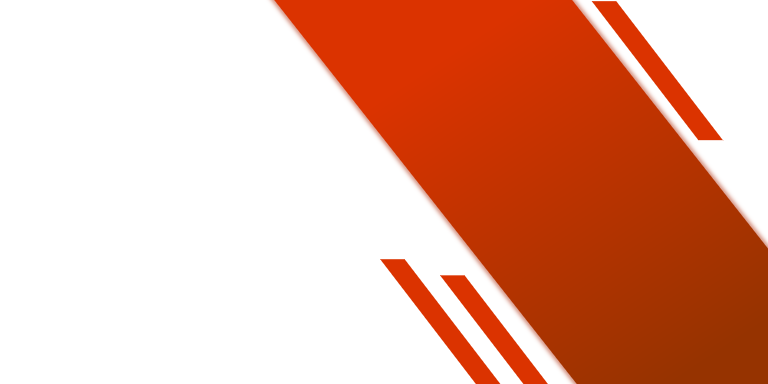
This background is drawn by a Shadertoy shader. Its source:

```glsl
// Slanted red-to-brown band with a soft shadow and three thin stripes on white.

// Lengths are in canvas heights, measured from the top left corner.
const vec3 PAPER = vec3(1.0);
const vec3 BRIGHT_RED = vec3(0.859, 0.2, 0.0);
const vec3 DARK_BROWN = vec3(0.59, 0.2, 0.0);
const vec3 SHADOW = vec3(0.70, 0.22, 0.10);

const float BAND_SLOPE = 0.788;
const float BAND_LEFT = 0.714;
const float BAND_RIGHT = 1.490;
const float SHADOW_SIZE = 0.009;
const float SHADOW_STRENGTH = 0.45;

const vec2 GRADIENT_DIR = vec2(0.55, 0.835);
const float GRADIENT_START = 0.76;
const float GRADIENT_END = 1.79;

const float STRIPE_SLOPE = 0.767;
const float STRIPE_WIDTH = 0.0638;
const int STRIPE_COUNT = 3;
// Each stripe: left end of its top edge, then its height.
const vec3 STRIPES[STRIPE_COUNT] = vec3[](
    vec3(1.541, 0.003, 0.362),
    vec3(0.990, 0.675, 0.500),
    vec3(1.146, 0.717, 0.500)
);

// Coverage of the inside of a shape from its signed distance.
float coverage(float dist, float pixel) {
    return clamp(0.5 - dist / pixel, 0.0, 1.0);
}

// Signed distance to an endless slanted band between two top positions.
float bandDistance(vec2 p, float left, float right, float slope) {
    float across = p.x - slope * p.y;
    float halfWidth = 0.5 * (right - left);
    return (abs(across - left - halfWidth) - halfWidth) / length(vec2(1.0, slope));
}

// Signed distance to a slanted stripe with level ends.
float stripeDistance(vec2 p, vec3 stripe) {
    vec2 q = p - stripe.xy;
    float sides = bandDistance(q, 0.0, STRIPE_WIDTH, STRIPE_SLOPE);
    float ends = max(-q.y, q.y - stripe.z);
    return max(sides, ends);
}

void mainImage(out vec4 fragColor, in vec2 fragCoord) {
    float pixel = 1.0 / iResolution.y;
    vec2 p = vec2(fragCoord.x, iResolution.y - fragCoord.y) * pixel;

    // Soft shadow around the band
    float band = bandDistance(p, BAND_LEFT, BAND_RIGHT, BAND_SLOPE);
    float falloff = max(band, 0.0) / SHADOW_SIZE;
    vec3 color = mix(PAPER, SHADOW, SHADOW_STRENGTH * exp(-falloff * falloff));

    // Thin stripes
    for (int i = 0; i < STRIPE_COUNT; i++) {
        color = mix(color, BRIGHT_RED, coverage(stripeDistance(p, STRIPES[i]), pixel));
    }

    // Band with its diagonal gradient
    float along = (dot(p, GRADIENT_DIR) - GRADIENT_START) / (GRADIENT_END - GRADIENT_START);
    vec3 bandColor = mix(BRIGHT_RED, DARK_BROWN, clamp(along, 0.0, 1.0));
    color = mix(color, bandColor, coverage(band, pixel));

    fragColor = vec4(color, 1.0);
}
```
